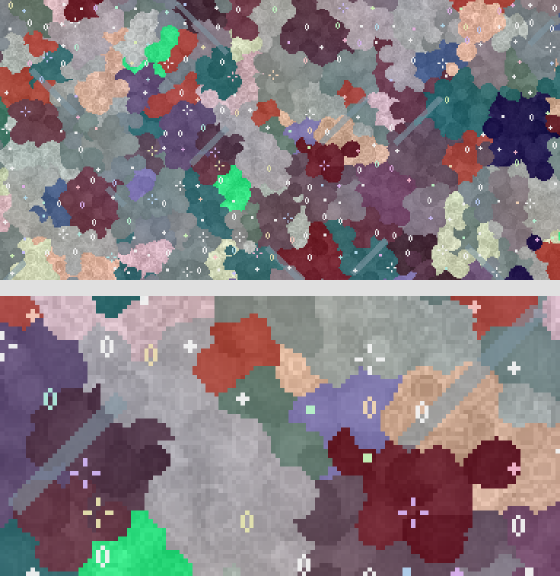
Top, the full canvas; bottom, a detail of the centre.
A WebGL 2 fragment shader for this texture:

```glsl
#version 300 es
precision highp float;
// Painterly patchwork on a coarse square grid: overlapping round dabs take
// their colour from warped cellular patches, then diagonal streaks and tiny
// pale dots, crosses and rings are laid on top.
uniform vec2 u_resolution;
out vec4 fragColor;

const float GRID_ROWS = 192.0;
const float MARK_PITCH = 12.0;
const int STREAKS = 11;

const vec3 CALM[6] = vec3[6](
  vec3(.53, .55, .55), vec3(.20, .41, .43), vec3(.47, .51, .54),
  vec3(.52, .48, .52), vec3(.40, .48, .45), vec3(.46, .52, .52));
const vec3 PALE[6] = vec3[6](
  vec3(.64, .65, .65), vec3(.66, .63, .66), vec3(.84, .68, .60),
  vec3(.78, .82, .70), vec3(.80, .68, .72), vec3(.68, .71, .70));
// Five plums, four violets, two greens, two reds
const vec3 DEEP[13] = vec3[13](
  vec3(.34, .22, .29), vec3(.26, .17, .21), vec3(.46, .29, .40),
  vec3(.42, .24, .30), vec3(.40, .31, .37), vec3(.50, .46, .68),
  vec3(.15, .11, .32), vec3(.40, .32, .46), vec3(.30, .38, .55),
  vec3(.20, .88, .52), vec3(.27, .46, .40), vec3(.66, .28, .25),
  vec3(.42, .13, .18));

float hash(vec2 p, float seed) {
  vec3 q = fract(vec3(p, seed * 7.31) * .1031);
  q += dot(q, q.zyx + 31.32);
  return fract((q.x + q.y) * q.z);
}

vec2 hash2(vec2 p, float seed) {
  return vec2(hash(p, seed), hash(p, seed + 1.7));
}

// Layered sines that bend the patch outlines
vec2 warp(vec2 p, float freq) {
  return sin(p.yx * freq + vec2(1.0, 4.0)) + .5 * sin(p * freq * 2.3 + p.yx * freq);
}

// Identity of the nearest cellular point
vec2 nearestCell(vec2 p, float seed) {
  vec2 base = floor(p), best = base;
  float bestDist = 9.0;
  for (int y = -1; y <= 1; y++)
    for (int x = -1; x <= 1; x++) {
      vec2 id = base + vec2(x, y);
      float d = distance(p, id + hash2(id, seed));
      if (d < bestDist) { bestDist = d; best = id; }
    }
  return best;
}

vec3 pickColour(vec2 id, float seed) {
  float group = hash(id, seed), pick = hash(id, seed + 3.1);
  if (group < .38) return CALM[int(pick * 5.999)];
  if (group < .67) return PALE[int(pick * 5.999)];
  return DEEP[int(pick * 12.999)];
}

// Large patches, partly replaced by smaller ones
vec3 patchColour(vec2 p) {
  vec2 bent = p + .025 * warp(p, 11.0);
  vec2 small = nearestCell(bent * 8.5, 21.0);
  if (hash(small, 5.0) < .42) return pickColour(small, 33.0);
  return pickColour(nearestCell(bent * 5.0, 12.0), 47.0);
}

// Topmost round dab: centre in xy, distance over radius in z
vec3 topDab(vec2 p, float rows, float seed) {
  vec2 q = p * rows, base = floor(q);
  vec3 top = vec3(0.0);
  float topScore = -9.0;
  for (int y = -1; y <= 1; y++)
    for (int x = -1; x <= 1; x++) {
      vec2 id = base + vec2(x, y), centre = id + hash2(id, seed);
      float r = distance(q, centre) / mix(.5, 1.0, hash(id, seed + 5.0));
      float score = r < 1.0 ? hash(id, seed + 9.0) : -r;
      if (score > topScore) { topScore = score; top = vec3(centre / rows, r); }
    }
  return top;
}

// Soft shading per dab, with finer curls on pale patches
vec3 paint(vec2 p) {
  vec3 dab = topDab(p, 27.0, 2.0);
  vec3 colour = patchColour(dab.xy);
  float tone = (hash(dab.xy * 311.0, 8.0) - .5) * .09 + .03 * (.5 - dab.z);
  vec3 curl = topDab(p, 46.0, 14.0);
  float pale = smoothstep(.58, .72, dot(colour, vec3(.3, .6, .1)));
  float rim = smoothstep(.45, .6, curl.z) - smoothstep(.75, .9, curl.z);
  float curlTone = (hash(curl.xy * 311.0, 6.0) - .5) * .12 + .07 * rim - .02;
  vec2 drift = warp(p, 7.0);
  return colour + tone + curlTone * mix(.25, 1.0, pale) + .015 * vec3(drift.x, 0.0, drift.y);
}

// Coverage of one diagonal bar
float streak(vec2 p, vec2 centre, vec2 dir, float halfLength, float halfWidth) {
  vec2 d = p - centre;
  vec2 q = abs(vec2(dot(d, dir), dot(d, vec2(-dir.y, dir.x))));
  return step(q.x, halfLength) * step(q.y, halfWidth);
}

vec3 addStreaks(vec3 colour, vec2 p, float aspect) {
  for (int i = 0; i < STREAKS; i++) {
    vec2 id = vec2(i, 3), rnd = hash2(id, 4.0);
    vec2 centre = vec2((float(i) + rnd.x) / float(STREAKS) * aspect, rnd.y);
    vec2 dir = normalize(vec2(1.0, hash(id, 6.0) < .6 ? 1.0 : -1.0));
    float bar = streak(p, centre, dir, mix(.04, .13, hash(id, 9.0)), .011);
    colour = mix(colour, vec3(.50, .59, .64), .6 * bar);
  }
  return colour;
}

// Shape on whole grid squares: dot, cross, ring or open star
float markShape(vec2 q, float kind) {
  vec2 a = abs(q);
  float span = a.x + a.y;
  if (kind < .27) return float(min(q.x, q.y) > -.5 && max(q.x, q.y) < 1.5);
  if (kind < .55) return float(span < 1.5);
  if (kind < .90) return float((a.x == 1.0 && a.y < 1.5) || (a.x == 0.0 && a.y == 2.0));
  return float((span == 2.0 || span == 3.0) && min(a.x, a.y) == 0.0);
}

vec3 addMarks(vec3 colour, vec2 square) {
  vec2 id = floor(square / MARK_PITCH);
  vec2 centre = floor(3.0 + 6.0 * hash2(id, 61.0));
  float density = .45 + .12 * warp(id, .45).x;
  float shown = step(hash(id, 65.0), density);
  float mark = markShape(square - id * MARK_PITCH - centre, hash(id, 68.0));
  vec3 tint = .5 + .5 * cos(6.283 * (hash(id, 71.0) + vec3(0.0, .33, .67)));
  vec3 ink = mix(vec3(.95), tint, .28 * step(.6, hash(id, 74.0)));
  return mix(colour, ink, .95 * mark * shown);
}

vec3 scene(vec2 p, float aspect) {
  vec2 square = floor(p * GRID_ROWS);
  vec2 snapped = (square + .5) / GRID_ROWS;
  return addMarks(addStreaks(paint(snapped), snapped, aspect), square);
}

void main() {
  float aspect = u_resolution.x / u_resolution.y;
  vec3 sum = vec3(0.0);
  // Four samples per pixel smooth the edges
  for (int i = 0; i < 4; i++) {
    vec2 offset = vec2(i & 1, i >> 1) * .5 - .25;
    sum += scene((gl_FragCoord.xy + offset) / u_resolution.y, aspect);
  }
  fragColor = vec4(clamp(sum * .25, 0.0, 1.0), 1.0);
}
```
